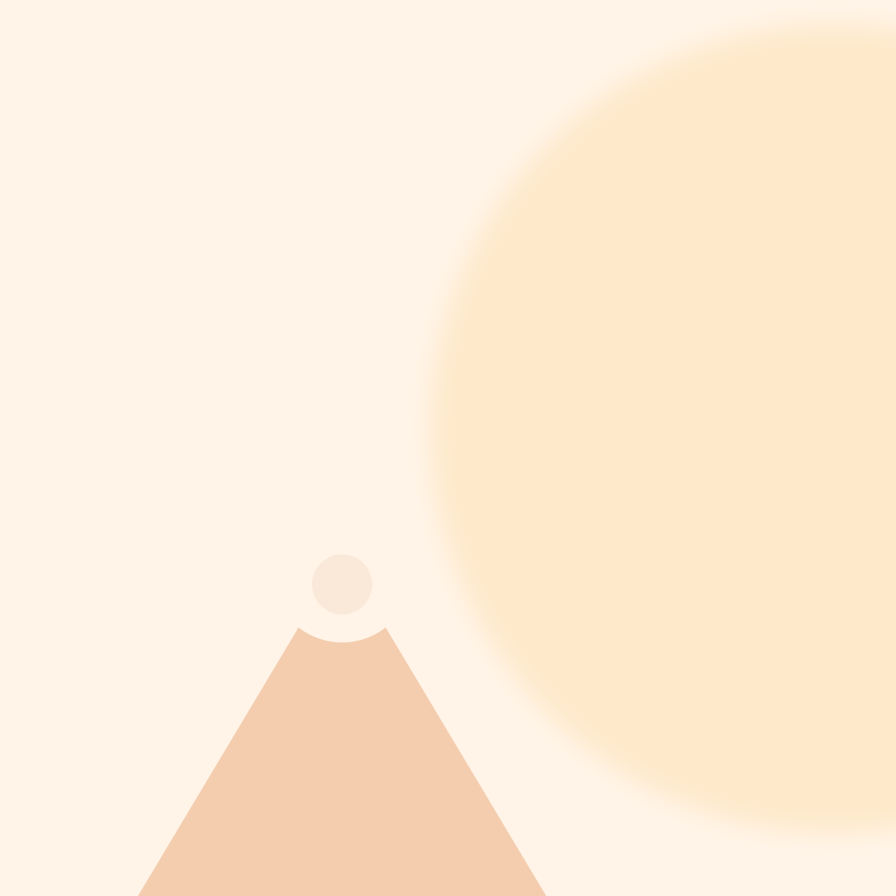
Write a WebGL 2 fragment shader that draws this background.

```glsl
#version 300 es
precision highp float;
// A large soft pale sun beside a notched peach peak with a small disc above it.

uniform vec2 u_resolution;
out vec4 fragColor;

const vec3 SKY_COLOR  = vec3(1.000, 0.957, 0.906);
const vec3 SUN_COLOR  = vec3(0.996, 0.914, 0.792);
const vec3 PEAK_COLOR = vec3(0.957, 0.804, 0.686);
const vec3 DISC_COLOR = vec3(0.980, 0.910, 0.847);

const vec2  SUN_CENTER = vec2(0.932, 0.5215);
const float SUN_RADIUS = 0.450;
const float SUN_BLUR   = 0.027;

const vec2  PEAK_APEX  = vec2(0.3818, 0.381);
const float PEAK_SLOPE = 0.598; // half-width gained per unit of descent

const vec2  NOTCH_CENTER = vec2(0.3818, 0.362);
const float NOTCH_RADIUS = 0.079;
const vec2  DISC_CENTER  = vec2(0.3818, 0.3477);
const float DISC_RADIUS  = 0.0335;

float circleDistance(vec2 p, vec2 center, float radius) {
    return length(p - center) - radius;
}

// Signed distance to the slopes of a downward-opening wedge.
float peakDistance(vec2 p) {
    vec2 q = p - PEAK_APEX;
    return (abs(q.x) + PEAK_SLOPE * q.y) / length(vec2(1.0, PEAK_SLOPE));
}

float coverage(float dist, float softness) {
    return 1.0 - smoothstep(-softness, softness, dist);
}

void main() {
    vec2 p = gl_FragCoord.xy / u_resolution;
    float edge = 0.75 / min(u_resolution.x, u_resolution.y);

    // Blurred sun
    float sun = circleDistance(p, SUN_CENTER, SUN_RADIUS);
    vec3 color = mix(SKY_COLOR, SUN_COLOR, coverage(sun, SUN_BLUR));

    // Peak with a round bite cut from its summit
    float notch = circleDistance(p, NOTCH_CENTER, NOTCH_RADIUS);
    float peak = max(peakDistance(p), -notch);
    color = mix(color, PEAK_COLOR, coverage(peak, edge));

    // Small disc above the notch
    float disc = circleDistance(p, DISC_CENTER, DISC_RADIUS);
    color = mix(color, DISC_COLOR, coverage(disc, edge));

    fragColor = vec4(color, 1.0);
}
```
